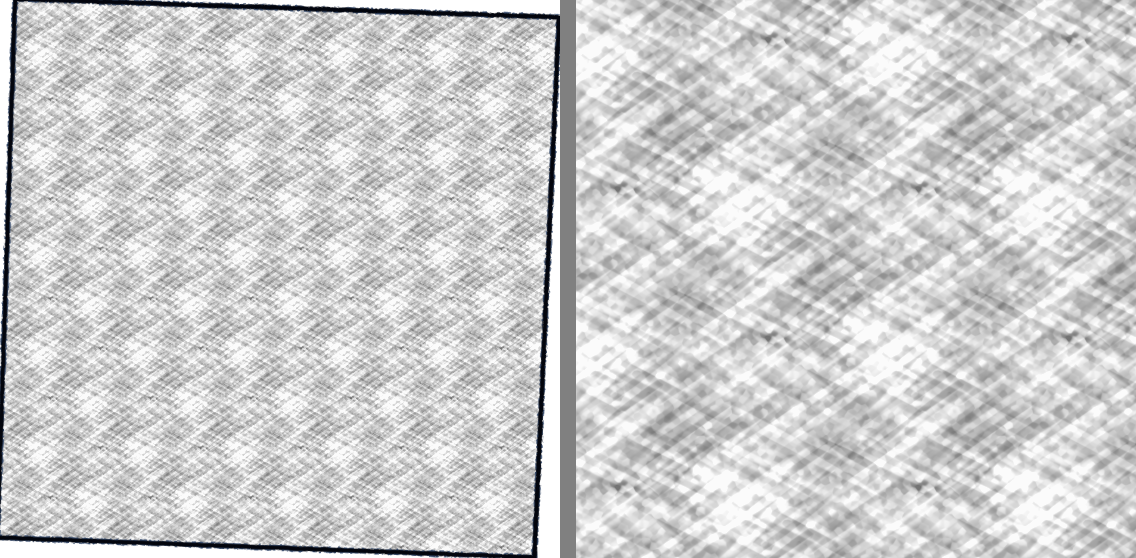
Left, the full canvas; right, a detail of the centre.
Write a WebGL 2 fragment shader that draws this texture.

```glsl
#version 300 es
precision highp float;
uniform vec2 u_resolution;
out vec4 outColor;

vec3 hash3(vec2 c) {
  vec3 k = vec3(dot(c, vec2(127.1, 311.7)), dot(c, vec2(269.5, 183.3)), dot(c, vec2(419.2, 371.9)));
  return fract(sin(k) * 43758.5);
}

// Soft cellular noise that repeats over each unit of st
float cellular(vec2 st, vec2 cells, float seed) {
  vec2 g = st * cells, base = floor(g);
  float total = 0.0, weight = 0.0;
  for (int j = -1; j <= 1; j++) {
    for (int i = -1; i <= 1; i++) {
      vec2 cell = base + vec2(i, j);
      vec3 h = hash3(mod(cell, cells) + seed);
      vec2 d = g - cell - 0.15 - 0.7 * h.xy;
      float w = exp(-7.0 * dot(d, d));
      total += w * h.z;
      weight += w;
    }
  }
  return total / weight;
}

// Offset to the nearest repeat, in tile units
vec2 nearestRepeat(vec2 uv) {
  uv -= round(uv);
  return 0.5 * vec2(uv.x + uv.y, uv.x - uv.y);
}

float blob(vec2 uv, vec2 centre, float radius) {
  vec2 d = nearestRepeat(uv - centre) / radius;
  return exp(-dot(d, d));
}

// Grey crosshatch on a staggered square lattice
float hatchTone(vec2 p) {
  vec2 q = (p - vec2(0.1823, 0.9076)) / vec2(0.179, 0.1777);
  vec2 uv = vec2(q.x + q.y, q.x - q.y);

  // Integer shears keep the slanted strokes periodic
  float rising = cellular(vec2(uv.x - 5.0 * uv.y, uv.y), vec2(6.0, 18.0), 3.0);
  float falling = cellular(vec2(3.0 * uv.x - uv.y, uv.x), vec2(10.0, 11.0), 29.0);
  float grain = cellular(uv, vec2(34.0), 57.0);
  float tone = 0.835 + 0.27 * (rising - 0.5) + 0.25 * (falling - 0.5) + 0.2 * (grain - 0.5);

  // Pale and dark patches
  tone += 0.085 * blob(uv, vec2(-0.18, -0.02), 0.13);
  tone += 0.085 * blob(uv, vec2(0.28, 0.44), 0.14);
  tone -= 0.08 * blob(uv, vec2(-0.15, 0.51), 0.15);
  tone -= 0.06 * blob(uv, vec2(0.47, -0.03), 0.14);

  // Short dark dash at every lattice point
  vec2 d = nearestRepeat(uv) * vec2(13.0, 42.0);
  tone -= 0.3 * exp(-dot(d, d)) * (1.2 - grain);
  return clamp(tone, 0.45, 0.985);
}

void main() {
  vec2 p = gl_FragCoord.xy / u_resolution.x;
  float aa = 1.0 / u_resolution.x;

  // Tilted four-sided boundary, positive outside
  float left = -0.006 + 0.033 * p.y - p.x;
  float right = p.x - 0.954 - 0.046 * p.y;
  float top = p.y - 0.9995 + 0.034 * p.x;
  float bottom = 0.0365 - 0.037 * p.x - p.y;
  float edge = max(max(left, right), max(top, bottom));

  // Rough ink with blue flecks at its fringe
  float speck = cellular(p, vec2(260.0), 11.0);
  float wobble = cellular(p, vec2(70.0), 83.0) - 0.5;
  float offset = abs(edge + 0.0012 * wobble);
  float halfWidth = 0.0049 + 0.003 * (speck - 0.5);
  float ink = 1.0 - smoothstep(halfWidth - aa, halfWidth + aa, offset);
  float worn = step(max(right, top), max(left, bottom));
  float fleck = smoothstep(0.0015, 0.0055, offset) * smoothstep(0.3, 0.75, speck + 0.15 * worn);

  vec3 paper = vec3(hatchTone(p));
  vec3 color = mix(paper, vec3(1.0), smoothstep(-aa, aa, edge));
  vec3 inkColor = mix(vec3(0.01, 0.02, 0.05), vec3(0.22, 0.3, 0.43), fleck);
  outColor = vec4(mix(color, inkColor, ink), 1.0);
}
```
